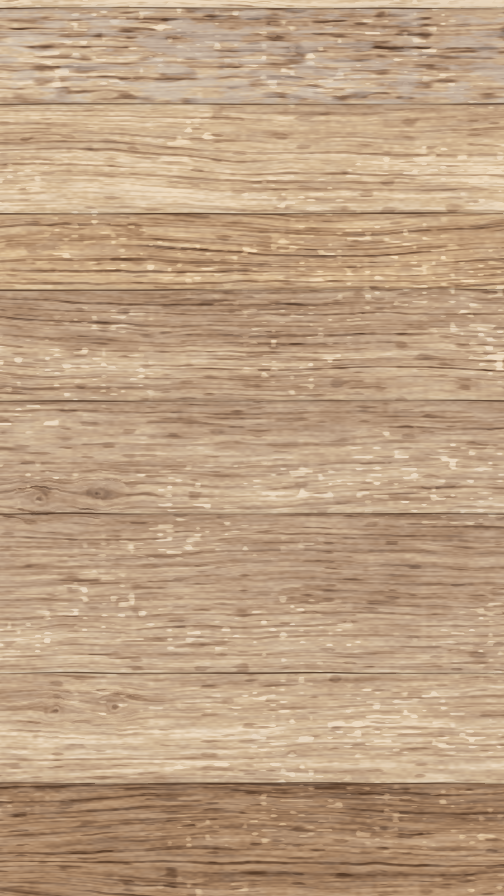
Write a WebGL 1 fragment shader that draws this texture.

```glsl
precision highp float;
uniform vec2 u_resolution;

// Plank values run from the bottom plank upward
const vec4 EDGES_LOW = vec4(0.126, 0.249, 0.427, 0.553);
const vec4 EDGES_HIGH = vec4(0.677, 0.762, 0.884, 0.991);
const vec4 TONE_LOW = vec4(1.2, 2.8, 2.3, 2.2);
const vec4 TONE_HIGH = vec4(2.15, 2.5, 3.25, 2.75);
const vec4 LINES_LOW = vec4(0.8, 0.5, 0.7, 0.6);
const vec4 LINES_HIGH = vec4(1.0, 1.2, 0.8, 0.9);
const vec4 WARMTH_LOW = vec4(0.5, 0.1, 0.0, 0.0);
const vec4 WARMTH_HIGH = vec4(0.1, 0.6, 0.3, 0.1);
const float WEATHERED_PLANK = 7.0;

const vec3 SHADOW = vec3(0.53, 0.41, 0.32);
const vec3 BROWN = vec3(0.65, 0.52, 0.41);
const vec3 TAN = vec3(0.74, 0.62, 0.51);
const vec3 SAND = vec3(0.83, 0.73, 0.60);
const vec3 PALE = vec3(0.92, 0.85, 0.76);
const vec3 CRACK = vec3(0.34, 0.24, 0.17);
const vec3 SILVER = vec3(0.78, 0.74, 0.71);

const float COARSE_DENSITY = 88.0;
const float FINE_DENSITY = 165.0;
const float COARSE_WIDTH = 0.0010;
const float FINE_WIDTH = 0.0006;
const float SEAM_WIDTH = 0.0006;
const vec2 KNOT_START = vec2(0.042, 0.443);
const vec2 KNOT_SIDE_STEP = vec2(0.066, 0.006);
const vec2 KNOT_PLANK_STEP = vec2(0.020, -0.237);
const float KNOT_RADIUS = 0.012;
const vec2 STAIN_CENTER = vec2(0.40, 0.09);

float hash(vec2 p) {
  vec3 q = fract(p.xyx * 0.1031);
  q += dot(q, q.yzx + 33.33);
  return fract((q.x + q.y) * q.z);
}

float noise(vec2 p) {
  vec2 i = floor(p), f = fract(p);
  f = f * f * (3.0 - 2.0 * f);
  return mix(mix(hash(i), hash(i + vec2(1.0, 0.0)), f.x),
             mix(hash(i + vec2(0.0, 1.0)), hash(i + 1.0), f.x), f.y);
}

float fbm(vec2 p) {
  return 0.55 * noise(p) + 0.3 * noise(p * 2.1 + 7.3) + 0.15 * noise(p * 4.3 + 19.1);
}

float pick(vec4 low, vec4 high, float index) {
  vec4 offset = abs(vec4(0.0, 1.0, 2.0, 3.0) - index);
  vec4 offsetHigh = abs(vec4(4.0, 5.0, 6.0, 7.0) - index);
  return dot(low, step(offset, vec4(0.5))) + dot(high, step(offsetHigh, vec4(0.5)));
}

vec3 woodRamp(float t) {
  vec3 c = mix(CRACK, SHADOW, clamp(t * 0.6 + 1.0, 0.0, 1.0));
  c = mix(c, BROWN, clamp(t, 0.0, 1.0));
  c = mix(c, TAN, clamp(t - 1.0, 0.0, 1.0));
  c = mix(c, SAND, clamp(t - 2.0, 0.0, 1.0));
  return mix(c, PALE, clamp(t - 3.0, 0.0, 1.0));
}

// Broken lines of uneven spacing and thickness
float growthLines(float x, float y, float density, float maxWidth, vec2 seed, float px) {
  float row = y * density, id = floor(row);
  float jitter = 0.5 * (hash(vec2(id, seed.x)) - 0.5);
  float dist = abs(fract(row) - 0.5 - jitter) / density;
  float presence = smoothstep(0.2, 0.7, noise(vec2(x * 6.0, id * 5.0) + seed));
  presence *= 0.6 + 0.4 * noise(vec2(x * 60.0, id * 3.0) + seed);
  float width = maxWidth * (0.4 + presence);
  return presence * (1.0 - smoothstep(width - 0.4 * px, width + 0.7 * px, dist));
}

void main() {
  float px = 1.0 / u_resolution.y;
  vec2 p = gl_FragCoord.xy * px;

  // Plank index and distances to its two seams
  float seamY = p.y + 0.002 * (noise(vec2(p.x * 14.0, p.y * 3.0)) - 0.5);
  float plank = dot(step(EDGES_LOW, vec4(seamY)) + step(EDGES_HIGH, vec4(seamY)), vec4(1.0));
  float below = 1.0, above = 1.0;
  for (int i = 0; i < 4; i++) {
    vec2 gap = seamY - vec2(EDGES_LOW[i], EDGES_HIGH[i]);
    vec2 under = mix(vec2(1.0), gap, step(0.0, gap));
    vec2 over = mix(-gap, vec2(1.0), step(0.0, gap));
    below = min(below, min(under.x, under.y));
    above = min(above, min(over.x, over.y));
  }
  float kind = plank > 7.5 ? 6.0 : plank;
  float weathered = step(abs(kind - WEATHERED_PLANK), 0.5);
  vec2 seed = vec2(plank * 17.3, plank * 31.7);

  // Knots push the grain aside and carry rings
  float knotShade = 0.0, bend = 0.0;
  for (int i = 0; i < 4; i++) {
    float pair = floor(float(i) / 2.0);
    float side = float(i) - 2.0 * pair;
    vec2 d = p - KNOT_START - side * KNOT_SIDE_STEP - pair * KNOT_PLANK_STEP;
    d.y *= 1.5;
    float r = length(d) / KNOT_RADIUS + 1.1 * (fbm(p * 110.0) - 0.5);
    bend -= d.y * 0.6 * exp(-r * r * 0.25);
    knotShade += (0.5 + 0.4 * cos(r * 7.0)) * exp(-r * r * 1.5);
  }
  float grainY = p.y + bend
    + 0.018 * (noise(vec2(p.x * 4.0, p.y * 13.0) + seed) - 0.5)
    + 0.004 * (noise(vec2(p.x * 16.0, p.y * 45.0) + seed) - 0.5)
    + 0.0016 * (noise(vec2(p.x * 50.0, p.y * 90.0) + seed) - 0.5);

  // Broad bands, long streaks and fine fibres
  float tone = pick(TONE_LOW, TONE_HIGH, kind) + 0.35 * (above - below) / (above + below);
  tone += 1.7 * (fbm(vec2(p.x * 3.0, grainY * 34.0) + seed) - 0.5);
  tone += 1.7 * (fbm(vec2(p.x * 7.0, grainY * 170.0) + seed) - 0.5);
  tone += 1.3 * (noise(vec2(p.x * 32.0, grainY * 400.0) + seed) - 0.5);
  tone += 0.8 * (noise(vec2(p.x * 170.0, p.y * 480.0) + seed) - 0.5);

  // Growth lines
  float lines = 1.9 * growthLines(p.x, grainY, COARSE_DENSITY, COARSE_WIDTH, seed, px);
  lines += 1.1 * growthLines(p.x, grainY, FINE_DENSITY, FINE_WIDTH, seed + 9.0, px);
  tone -= lines * pick(LINES_LOW, LINES_HIGH, kind);

  // Short splits and small pale flecks
  float split = noise(vec2(p.x * 42.0, grainY * 270.0) + seed + 51.0);
  tone -= mix(1.2, 2.2, weathered) * smoothstep(mix(0.74, 0.58, weathered), 0.9, split);
  float fleck = smoothstep(0.72, 0.9, noise(vec2(p.x * 95.0, p.y * 300.0) + 83.0));
  tone += 1.6 * fleck * smoothstep(0.4, 0.7, noise(vec2(p.x * 9.0, p.y * 28.0) + 37.0));

  // Knots and a soft stain
  vec2 stain = (p - STAIN_CENTER) / vec2(0.025, 0.04);
  tone -= 2.0 * knotShade + 0.7 * exp(-dot(stain, stain)) * noise(p * 30.0);

  vec3 color = woodRamp(tone);
  color *= 1.0 + pick(WARMTH_LOW, WARMTH_HIGH, kind) * vec3(0.04, 0.0, -0.09);
  float silver = smoothstep(0.4, 0.7, fbm(vec2(p.x * 35.0, p.y * 160.0) + 5.0));
  color = mix(color, SILVER, mix(0.12, 0.5, weathered) * silver);

  // Thin seams with uneven depth
  float seamDist = min(below, above);
  float depth = mix(0.1, 1.0, noise(vec2(p.x * 11.0, floor(p.y * 12.0) * 4.0)));
  float seam = 1.0 - smoothstep(SEAM_WIDTH - px * 0.4, SEAM_WIDTH + px * 0.7, seamDist);
  color *= 1.0 - 0.08 * exp(-seamDist / 0.003);
  color = mix(color, CRACK, seam * depth);

  gl_FragColor = vec4(color, 1.0);
}
```
